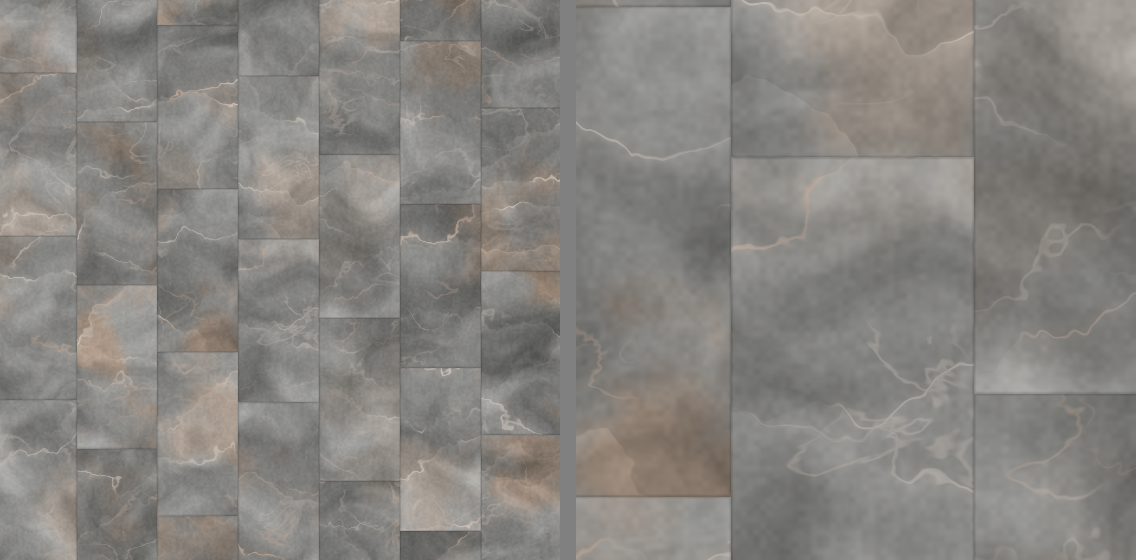
Left: the whole. Right: its middle third, enlarged.
Reproduce this texture procedurally as a WebGL 2 fragment shader.

```glsl
#version 300 es
precision highp float;
// Staggered columns of grey marble planks with pale veins and warm brown stains.

uniform vec2 u_resolution;
out vec4 fragColor;

// Layout, in canvas units
const vec2 PLANK = vec2(0.1445, 0.2917);
const float COLUMN_SHIFT = 0.0078;
const float STAGGER[7] = float[7](0.446, 0.746, 0.156, 0.464, 0.946, 0.25, 0.66);
const float ASPECT = PLANK.y / PLANK.x;

// Look; lengths below are in plank widths
const vec3 STONE = vec3(0.532, 0.531, 0.522);
const vec3 WARM = vec3(1.14, 0.995, 0.89);
const vec3 VEIN = vec3(0.83, 0.79, 0.75);
const vec3 WARM_VEIN = vec3(0.78, 0.67, 0.59);
const float PLANK_CONTRAST = 0.10;
const float CLOUD_CONTRAST = 0.40;
const float GRAIN_CONTRAST = 0.065;
const float VEIN_WIDTH = 0.015;
const float JOINT_WIDTH = 0.008;
const float JOINT_DARKNESS = 0.14;
const int VEINS = 4;

vec3 hash3(vec2 p) {
    vec3 v = fract(vec3(p.xyx) * vec3(0.1031, 0.1030, 0.0973));
    v += dot(v, v.yxz + 33.33);
    return fract((v.xxy + v.yzz) * v.zyx);
}

float noise(vec2 p) {
    vec2 i = floor(p), f = fract(p);
    f = f * f * (3.0 - 2.0 * f);
    float low = mix(hash3(i).x, hash3(i + vec2(1, 0)).x, f.x);
    float high = mix(hash3(i + vec2(0, 1)).x, hash3(i + vec2(1, 1)).x, f.x);
    return mix(low, high, f.y);
}

float fbm(vec2 p) {
    float sum = 0.0, amplitude = 0.5;
    for (int i = 0; i < 5; i++) {
        sum += amplitude * noise(p);
        p = mat2(0.8, 0.6, -0.6, 0.8) * p * 2.03 + 91.7;
        amplitude *= 0.5;
    }
    return sum / 0.96875;
}

// Returns vein coverage in x and the pale sheen below the veins in y
vec2 veins(vec2 q, vec2 seed, float pixel) {
    vec2 result = vec2(0.0);
    for (int i = 0; i < VEINS; i++) {
        float k = float(i);
        vec3 h = hash3(seed + k * 17.3);
        vec2 s = q + seed + k * 7.0;
        float slope = mix(-0.45, 0.7, h.x);
        float level = ASPECT * (k + h.y) / float(VEINS);
        float bend = (fbm(s * 1.6) - 0.5) * 0.9 + (noise(s * 15.0) - 0.5) * 0.06;
        float d = (q.y - level - slope * (q.x - 0.5) - bend) / sqrt(1.0 + slope * slope);

        float strength = smoothstep(0.3, 0.75, noise(s * 2.7 + 31.0)) * mix(0.15, 1.0, h.z);
        float width = VEIN_WIDTH * mix(0.25, 1.2, noise(s * 7.0));
        float line = 1.0 - smoothstep(width * 0.3, width + pixel, abs(d));
        float halo = 0.22 * exp(-abs(d) * 22.0);
        result.x = max(result.x, strength * max(line * 0.85, halo));
        result.y += h.z * smoothstep(pixel, -pixel, d) * exp(min(d, 0.0) * 4.5);
    }
    return result;
}

// Faint network of hairline cracks
float hairlines(vec2 q, float pixel) {
    vec2 warped = q * vec2(1.5, 2.2) + 0.7 * vec2(noise(q * 3.0), noise(q * 3.0 + 40.0));
    float ridge = abs(fbm(warped) - 0.5);
    float patches = smoothstep(0.4, 0.8, noise(q * 2.3 + 12.0));
    return patches * (1.0 - smoothstep(0.0, 0.018 + pixel, ridge));
}

void main() {
    vec2 uv = gl_FragCoord.xy / u_resolution;
    float pixel = 1.0 / (min(u_resolution.x, u_resolution.y) * PLANK.x);

    // Plank cell and position inside it
    float column = (uv.x + COLUMN_SHIFT) / PLANK.x;
    int index = clamp(int(column), 0, 6);
    float row = (1.0 - uv.y) / PLANK.y - STAGGER[index];
    vec2 cell = vec2(floor(column), floor(row));
    vec2 q = vec2(fract(column), (1.0 - fract(row)) * ASPECT);
    vec3 plankHash = hash3(cell + 23.0);
    vec2 seed = floor(plankHash.xy * 90.0) + 5.0;
    vec2 s = q + seed;

    // Cloudy stone with speckle and brushed streaks
    vec2 drift = vec2(noise(s * 1.7), noise(s * 1.7 + 60.0));
    float cloud = fbm(s * vec2(1.3, 1.9) + drift * 1.2) - 0.5;
    float grain = noise(s * 38.0) * 0.6 + noise(s * vec2(24.0, 9.0) + 70.0) * 0.4 - 0.5;
    vec2 vein = veins(q, seed, pixel);
    float tone = (plankHash.z - 0.5) * PLANK_CONTRAST + cloud * CLOUD_CONTRAST;
    tone += grain * GRAIN_CONTRAST + (vein.y - 0.35) * 0.06;
    vec3 color = STONE + tone;

    // Warm stains, heavier on some planks
    float stain = smoothstep(0.48, 0.72, fbm(s * 1.15 + 27.0));
    stain *= mix(0.2, 1.0, plankHash.x * plankHash.x);
    color *= mix(vec3(1.0), WARM, stain);

    // Veins and hairlines, tinted near the stains
    vec3 veinColor = mix(VEIN, WARM_VEIN, smoothstep(0.4, 0.75, noise(s * 1.9 + 50.0)));
    color = mix(color, veinColor, max(vein.x, 0.3 * hairlines(s, pixel)));

    // Tight joints between planks
    vec2 border = min(q, vec2(1.0, ASPECT) - q);
    float joint = 1.0 - smoothstep(0.0, JOINT_WIDTH + pixel, min(border.x, border.y));
    color *= 1.0 - JOINT_DARKNESS * joint;

    fragColor = vec4(color, 1.0);
}
```
